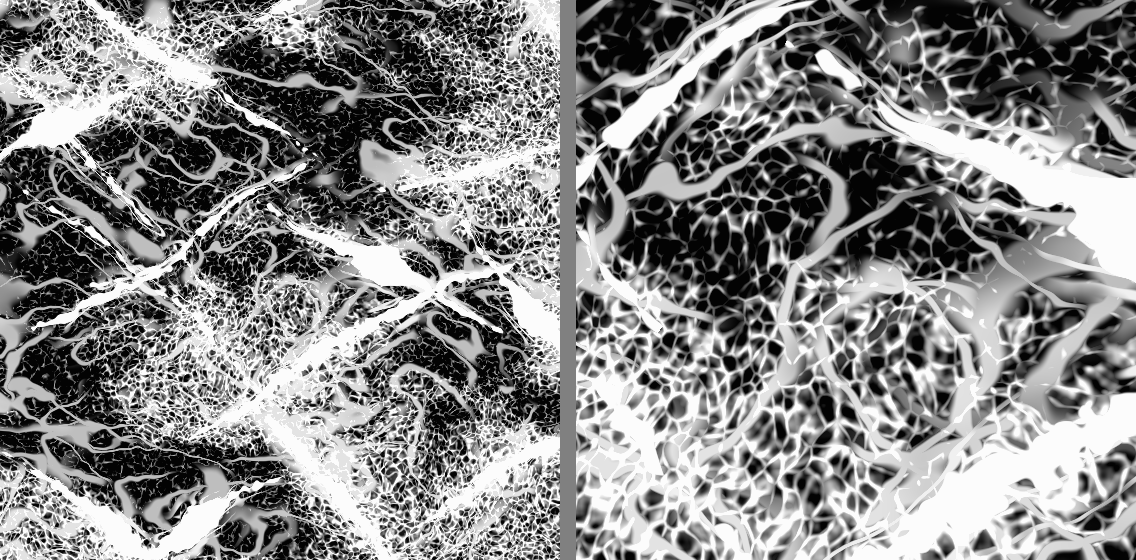
Left, the full canvas; right, a detail of the centre.
This texture is drawn by a WebGL 2 fragment shader. Its source:

```glsl
#version 300 es
precision highp float;
// Black marble with broad white veins, branching filaments and a fine crackled grain.

uniform vec2 u_resolution;
out vec4 fragColor;

float hash(vec2 p) {
  vec3 q = fract(vec3(p.xyx) * 0.1031);
  q += dot(q, q.yzx + 33.33);
  return fract((q.x + q.y) * q.z);
}

vec2 hash2(vec2 p) {
  return vec2(hash(p), hash(p + vec2(57.0, 113.0)));
}

float noise(vec2 p) {
  vec2 cell = floor(p);
  vec2 f = fract(p);
  f = f * f * (3.0 - 2.0 * f);
  float low = mix(hash(cell), hash(cell + vec2(1.0, 0.0)), f.x);
  float high = mix(hash(cell + vec2(0.0, 1.0)), hash(cell + 1.0), f.x);
  return mix(low, high, f.y);
}

float fbm(vec2 p) {
  float sum = 0.0;
  float amplitude = 0.5;
  for (int i = 0; i < 5; i++) {
    sum += amplitude * noise(p);
    p = p * 2.03 + 17.3;
    amplitude *= 0.5;
  }
  return sum / 0.97;
}

vec2 rotate(vec2 p, float angle) {
  float c = cos(angle);
  float s = sin(angle);
  return vec2(c * p.x + s * p.y, c * p.y - s * p.x);
}

// Bright lines along the middle contour of a noise field
float ridge(vec2 p, float width) {
  return 1.0 - smoothstep(width * 0.4, width, abs(noise(p) - 0.5));
}

// Bright walls between scattered cells
float crackle(vec2 p) {
  vec2 cell = floor(p);
  float nearest = 9.0;
  float second = 9.0;
  for (int y = -1; y <= 1; y++) {
    for (int x = -1; x <= 1; x++) {
      vec2 site = cell + vec2(x, y);
      float d = length(site + hash2(site) - p);
      second = min(second, max(nearest, d));
      nearest = min(nearest, d);
    }
  }
  return 1.0 - smoothstep(0.0, 0.45, second - nearest);
}

// Scattered tapered veins: x = solid core, y = halo, z = parallel strands
vec3 veins(vec2 p, float ragged, float soft) {
  vec3 result = vec3(0.0);
  for (int i = 0; i < 16; i++) {
    vec2 slot = vec2(i % 4, i / 4);
    vec2 shape = hash2(slot + 21.0);
    vec2 kind = hash2(slot + 43.0);
    float family = mod(slot.x + slot.y, 2.0);
    float angle = mix(-0.68, 0.45, family) + (kind.x - 0.5) * 0.45;
    vec2 q = rotate(p - (slot + hash2(slot + 5.0)) / 4.0, angle);
    float reach = mix(0.12, 0.36, shape.x);
    float taper = sqrt(max(0.0, 1.0 - abs(q.x) / reach));
    float knot = step(0.8, kind.y) * exp(-q.x * q.x / 0.005);
    float width = mix(0.004, 0.014, shape.y * shape.y) * taper * (1.0 + 3.0 * knot);
    width *= 0.5 + noise(vec2(q.x * 18.0, kind.x * 40.0));
    float d = length(vec2(max(abs(q.x) - reach, 0.0), q.y)) + ragged * 0.012;
    float core = (1.0 - smoothstep(width - soft, width + soft, d)) * step(0.001, taper);
    float halo = exp(-max(d - width, 0.0) / 0.035) * (0.35 + 0.65 * taper);
    float strand = ridge(vec2(q.x * 13.0, q.y * 75.0) + kind * 30.0, 0.1);
    result = max(result, vec3(core, halo, strand * smoothstep(0.25, 0.7, halo)));
  }
  return result;
}

// Thin broken threads running in several directions
float filaments(vec2 p) {
  float sum = 0.0;
  for (int i = 0; i < 4; i++) {
    float k = float(i);
    vec2 q = rotate(p, -0.75 + 0.43 * k) + k * 3.7;
    float broken = smoothstep(0.42, 0.62, noise(q * 9.0 + 31.0));
    sum = max(sum, broken * ridge(q * vec2(9.0, 24.0), 0.065));
  }
  return sum;
}

void main() {
  vec2 p = gl_FragCoord.xy / u_resolution;
  float soft = max(0.0012, 0.7 / u_resolution.y);
  vec2 drift = vec2(fbm(p * 4.0 + 3.0), fbm(p * 4.0 + 47.0)) - 0.5;
  vec2 warped = p + drift * 0.1;
  vec2 frayed = warped + 0.008 * (vec2(noise(p * 65.0), noise(p * 65.0 + 29.0)) - 0.5);

  vec3 vein = veins(warped, noise(p * 85.0) - 0.5, soft);
  float thread = filaments(frayed);

  // Dark pools and pale clouds shift the brightness of the fine grain
  float cloud = smoothstep(0.36, 0.52, fbm(rotate(warped, -0.25) * vec2(3.0, 4.5) + 8.0));
  float bias = mix(-0.72, 0.03, cloud) + 0.5 * vein.y * vein.y;

  float grain = 0.9 * (crackle(frayed * vec2(42.0, 50.0)) - 0.42);
  grain += 1.1 * (crackle(rotate(frayed, 0.5) * 98.0) - 0.42);
  grain += noise(p * 235.0) - 0.5;

  float tone = clamp(0.5 + bias + 0.6 * grain, 0.0, 1.0);
  tone = max(tone, thread * mix(0.75, 0.9, cloud));
  tone = max(tone, vein.z * 0.95);
  tone = max(tone, vein.x);
  fragColor = vec4(vec3(mix(0.01, 0.99, tone)), 1.0);
}
```
